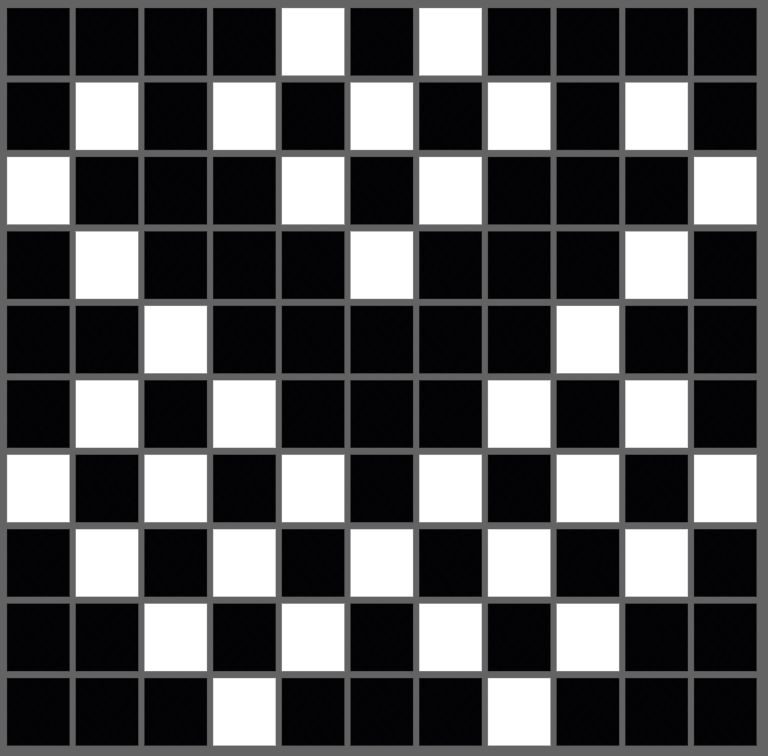
This pattern is drawn by a WebGL 2 fragment shader. Its source:

```glsl
#version 300 es
precision highp float;

uniform vec2 u_resolution;
out vec4 fragColor;

const vec2 GRID = vec2(11.0, 10.0);
const vec2 FIRST_CENTER = vec2(0.0499, 0.0584);
const vec2 PITCH = vec2(0.08945, 0.09848);
const vec2 HALF_CELL = vec2(0.0407, 0.0446);

const vec3 GROUT = vec3(0.39);
const vec3 INK = vec3(0.01, 0.01, 0.02);
const vec3 PAPER = vec3(1.0);

float boxDistance(vec2 p, vec2 halfSize) {
    vec2 q = abs(p) - halfSize;
    return length(max(q, 0.0)) + min(max(q.x, q.y), 0.0);
}

// Mirrored checker motif, described along its two diagonals
bool isLit(vec2 cell, vec2 grid) {
    int side = int(abs(cell.x - 0.5 * (grid.x - 1.0)) + 0.5);
    int row = int(grid.y - 1.0 - cell.y + 0.5);
    int rise = row + side;
    int fall = row - side;
    bool checker = (rise & 1) == 1;
    bool crest = rise <= 3 && fall >= -1;
    bool arms = rise == 7 || (fall == -3 && rise >= 5);
    bool base = rise >= 9 && rise <= 11 && fall >= 1 && fall <= 7;
    return checker && (crest || arms || base);
}

// Very faint woven mottling for the dark cells
float weave(vec2 p) {
    float threads = sin(p.x * 410.0 + 2.0 * sin(p.y * 97.0));
    return threads * sin(p.y * 370.0 + 2.0 * sin(p.x * 83.0));
}

void main() {
    vec2 uv = gl_FragCoord.xy / u_resolution;

    // Nearest cell; the outer margin belongs to the border cells
    vec2 cell = clamp(floor((uv - FIRST_CENTER) / PITCH + 0.5), vec2(0.0), GRID - 1.0);
    vec2 local = uv - FIRST_CENTER - cell * PITCH;

    // Cell fill
    vec3 ink = INK + 0.004 * weave(uv);
    vec3 fill = isLit(cell, GRID) ? PAPER : ink;

    // Soft cell edge over the grout
    float soft = max(0.0011, 0.6 / min(u_resolution.x, u_resolution.y));
    float coverage = 1.0 - smoothstep(-soft, soft, boxDistance(local, HALF_CELL));
    fragColor = vec4(mix(GROUT, fill, coverage), 1.0);
}
```
